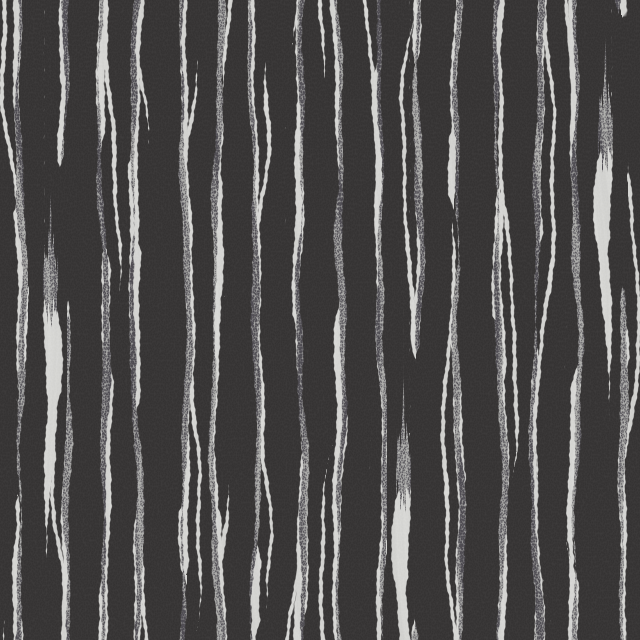
Write a Shadertoy shader that draws this pattern.

```glsl
#define COLUMNS 16.0
#define STEM_HALF_WIDTH 0.0036
#define LUMP_SIZE 0.0075
#define BRANCH_HALF_WIDTH 0.0029
#define BRANCH_REACH 0.018
#define DRY_HALF_WIDTH 0.0036
#define EDGE_ROUGHNESS 0.0006
#define GRAIN_SCALE 360.0
#define GROUND vec3(0.220, 0.212, 0.212)
#define PAINT vec3(0.835, 0.835, 0.825)
#define DRY_DARK vec3(0.310, 0.300, 0.325)
#define DRY_LIGHT vec3(0.690, 0.690, 0.680)

float hash(vec2 p) {
    return fract(sin(dot(p, vec2(127.1, 311.7))) * 43758.5);
}

// Slow layered sines, roughly -1..1
float waves(float y, float seed) {
    return (sin(y * 7.0 + seed) + 0.6 * sin(y * 17.0 + seed * 2.3)
          + 0.35 * sin(y * 41.0 + seed * 4.1)) / 1.95;
}

// Fine wobble of a paint edge
float rough(float y, float seed) {
    return EDGE_ROUGHNESS * (sin(y * 137.0 + seed) + 0.8 * sin(y * 291.0 + seed * 3.1)
                           + 0.5 * sin(y * 613.0 + seed * 5.7));
}

// Distance to the nearest cell point
float cellular(vec2 p) {
    vec2 cell = floor(p);
    float nearest = 2.0;
    for (int j = -1; j <= 1; j++)
    for (int i = -1; i <= 1; i++) {
        vec2 c = cell + vec2(i, j);
        vec2 point = c + vec2(hash(c), hash(c + 57.3));
        nearest = min(nearest, distance(p, point));
    }
    return nearest;
}

float smoothMin(float a, float b, float k) {
    float h = max(k - abs(a - b), 0.0) / k;
    return min(a, b) - 0.25 * h * h * k;
}

// Swelling that builds slowly and stops abruptly
float lump(float y, float seed) {
    float direction = hash(vec2(seed, 3.0)) < 0.5 ? -1.0 : 1.0;
    float s = y * 1.9 * direction + hash(vec2(seed, 5.0)) * 9.0;
    float t = fract(s);
    return LUMP_SIZE * hash(vec2(floor(s), seed))
         * smoothstep(0.25, 0.92, t) * (1.0 - smoothstep(0.95, 1.0, t));
}

// One column: x = distance to wet paint, y = distance to dry brush
vec2 column(vec2 p, float id) {
    float seed = hash(vec2(id, 1.0)) * 40.0;
    float side = hash(vec2(id, 2.0)) < 0.5 ? -1.0 : 1.0;
    float center = (id + 0.5 + 0.3 * (hash(vec2(id, 4.0)) - 0.5)) / COLUMNS
                 + 0.009 * waves(p.y * 0.8, seed);

    // Stem with independent left and right edges
    float q = p.x - center;
    float edge = seed + (q < 0.0 ? 0.0 : 17.0);
    float width = STEM_HALF_WIDTH + 0.0018 * waves(p.y * 1.3, edge) + lump(p.y, edge);
    width -= 0.014 * smoothstep(0.86, 1.0, sin(p.y * 5.0 + seed * 1.7));
    float stem = abs(q) - width - rough(p.y, edge);

    // Branch that leaves the stem and rejoins it
    float reach = side * (0.003 + BRANCH_REACH * smoothstep(-0.5, 0.8, sin(p.y * 7.5 + seed * 2.9)));
    float present = smoothstep(-0.45, 0.1, sin(p.y * 4.3 + seed * 3.7));
    float b = q - reach - 0.0015 * waves(p.y * 1.7, seed + 8.0);
    float branch = abs(b) - mix(-0.002, BRANCH_HALF_WIDTH, present)
                 - rough(p.y, seed + sign(b) * 5.0) - 0.0008 * waves(p.y * 2.0, seed + 3.0);

    // Dry stroke weaving along one side
    float g = q + side * (0.0028 + 0.0025 * waves(p.y * 0.9, seed + 21.0));
    float dryWidth = DRY_HALF_WIDTH + 0.0034 * waves(p.y * 1.1, seed + 11.0);
    float dry = abs(g) - dryWidth - rough(p.y, seed + sign(g) * 9.0);
    return vec2(smoothMin(stem, branch, 0.0025), dry);
}

// Broad drip with a feathered dry head; t runs down from its top
vec2 drip(float x, float t, float side) {
    float q = x + side * (0.006 - 0.016 * smoothstep(0.0, 0.22, t)
                        + 0.012 * smoothstep(0.2, 0.45, t));
    float body = -0.001 + 0.0145 * smoothstep(0.03, 0.17, t) + 0.0015 * waves(t * 2.0, 1.0)
               * smoothstep(0.05, 0.1, t) - 0.005 * smoothstep(0.25, 0.265, t)
               - 0.012 * smoothstep(0.3, 0.58, t);
    float ragged = t + 0.014 * sin(x * 900.0) + 0.008 * sin(x * 1730.0);
    float head = -0.001 + 0.002 * smoothstep(-0.07, -0.02, t)
               + 0.0105 * smoothstep(0.0, 0.07, ragged);
    head -= 0.016 * smoothstep(0.1, 0.16, ragged);
    return vec2(abs(q) - body - rough(t, sign(q) * 4.0),
                abs(x - side * 0.004) - head);
}

void mainImage(out vec4 fragColor, in vec2 fragCoord) {
    vec2 p = fragCoord / iResolution.y;
    float soft = 0.8 / iResolution.y;
    vec2 d = vec2(1.0);

    // Nearby columns
    float home = floor(p.x * COLUMNS);
    for (int i = -1; i <= 1; i++) d = min(d, column(p, home + float(i)));

    // Scattered drips, each clearing room around its head
    for (int i = 0; i < 3; i++) {
        float n = float(i), odd = mod(n, 2.0);
        float x = p.x - (0.075 + 0.4375 * n + 0.122 * odd);
        float t = 0.64 + 0.12 * n - 0.41 * odd - p.y;
        float room = smoothstep(-0.12, -0.03, t) * (1.0 - smoothstep(0.22, 0.36, t));
        d += 0.03 * room * (1.0 - smoothstep(0.022, 0.032, abs(x)));
        d = min(d, drip(x, t, n < 0.5 ? 1.0 : -1.0));
    }

    // Grain, streaks and the three layers
    float grain = cellular(p * GRAIN_SCALE * vec2(1.0, 0.75));
    float streak = waves(p.x * 24.0 + 0.25 * sin(p.y * 9.0), p.y * 5.0);
    vec3 color = GROUND + 0.035 * (grain - 0.45);
    vec3 paint = PAINT + 0.018 * streak + 0.02 * (grain - 0.45);
    float tone = smoothstep(0.0, 1.0, 0.48 + 0.9 * (grain - 0.45) + 0.38 * streak);
    color = mix(color, paint, smoothstep(soft, -soft, d.x));
    color = mix(color, mix(DRY_DARK, DRY_LIGHT, tone), smoothstep(soft, -soft, d.y));
    fragColor = vec4(color, 1.0);
}
```
